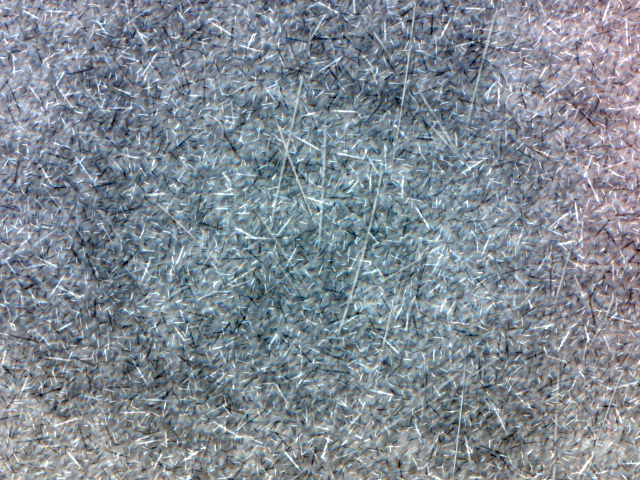
This texture is drawn by a Shadertoy shader. Its source:

```glsl
// Scratched metal under a microscope: a cool uneven sheen covered by fine
// speckle with colour fringes, short glinting flecks on jittered grids, and
// three families of long, slightly bent scratches.

#define GRAIN_FREQ 125.0
#define GRAIN_GAIN 0.50
#define FRINGE 0.30
#define BLOTCH_GAIN 0.32
#define FLECK_GAIN 0.36
#define SCRATCH_GAIN 0.85
#define SCRATCH_COUNT 54
#define SCRATCH_WIDTH 0.0024
#define GLINT_COOL vec3(0.80, 0.94, 0.97)
#define GLINT_WARM vec3(0.93, 0.88, 0.85)
#define GROOVE vec3(0.22, 0.25, 0.28)

float hash(vec2 p) {
    return fract(sin(dot(p, vec2(127.1, 311.7))) * 43758.5453);
}

float noise(vec2 p) {
    vec2 i = floor(p), f = fract(p);
    f = f * f * (3.0 - 2.0 * f);
    vec2 e = vec2(0.0, 1.0);
    return mix(mix(hash(i), hash(i + e.yx), f.x),
               mix(hash(i + e.xy), hash(i + e.yy), f.x), f.y);
}

float fbm(vec2 p) {
    float sum = 0.0, amp = 0.5;
    for (int i = 0; i < 4; i++) {
        sum += amp * noise(p);
        p = mat2(1.6, 1.2, -1.2, 1.6) * p + 7.3;
        amp *= 0.5;
    }
    return sum / 0.9375;
}

// Position along (x) and across (y) a stroke with the given direction
vec2 strokeSpace(vec2 p, float angle) {
    float c = cos(angle), s = sin(angle);
    return vec2(c * p.x + s * p.y, c * p.y - s * p.x);
}

// Soft line with fading ends
float stroke(vec2 q, float halfLength, float width) {
    float across = q.y / width;
    return exp(-across * across) * (1.0 - smoothstep(0.45, 1.0, abs(q.x) / halfLength));
}

// Signed short strokes, one in each jittered cell
vec3 flecks(vec2 p, float cells, float halfLength, float width, float seed) {
    vec2 q = p * cells + seed;
    vec2 home = floor(q);
    vec3 sum = vec3(0.0);
    for (int y = -1; y <= 1; y++)
    for (int x = -1; x <= 1; x++) {
        vec2 id = home + vec2(x, y);
        vec2 center = id + vec2(hash(id + 3.1), hash(id + 8.7));
        float angle = 0.95 + 3.0 * (hash(id + 14.3) - 0.5);
        float strength = hash(id + 21.9);
        float len = halfLength * mix(0.45, 1.0, hash(id + 5.6));
        float tone = strength > 0.38 ? strength * strength * 1.4 : -0.65;
        vec3 tint = mix(vec3(0.80, 1.0, 1.12), vec3(1.1, 1.0, 0.88), hash(id + 31.7));
        sum += tone * tint * stroke(strokeSpace(q - center, angle), len, width);
    }
    return sum;
}

// Broad lighting: lavender left, teal centre, pink right, pale lower corners
vec3 sheen(vec2 p) {
    vec3 col = mix(vec3(0.50, 0.51, 0.58), vec3(0.61, 0.51, 0.56), smoothstep(0.9, 1.4, p.x));
    col = mix(vec3(0.55, 0.545, 0.54), col, smoothstep(0.0, 0.6, p.y));
    vec2 d = (p - vec2(0.66, 0.50)) / vec2(0.56, 0.46);
    col = mix(col, vec3(0.40, 0.50, 0.53), 0.95 * exp(-dot(d, d) * 1.3));
    float edge = smoothstep(0.50, 0.95, length((p - vec2(0.68, 0.52)) * vec2(0.95, 1.1)));
    return col + 0.12 * edge;
}

// Long scratches: steep on the right, falling at upper left, rising in the middle
vec3 scratch(vec3 col, vec2 p) {
    for (int i = 0; i < SCRATCH_COUNT; i++) {
        vec2 id = vec2(float(i), 4.7);
        float a = hash(id), b = hash(id + 1.3), c = hash(id + 2.9), d = hash(id + 5.1);
        int family = i % 3;
        vec2 center = vec2(0.35 + 0.98 * sqrt(a), b);
        float angle = 1.36 + 0.34 * (c - 0.5), len = mix(0.08, 0.36, d * d);
        if (family == 1) {
            center = vec2(0.08 + 0.90 * a, 0.42 + 0.55 * b);
            angle = -0.98 + 0.5 * (c - 0.5);
            len = mix(0.06, 0.17, d);
        } else if (family == 2) {
            center = vec2(0.28 + 0.80 * a, 0.15 + 0.52 * b);
            angle = 0.58 + 0.6 * (c - 0.5);
            len = mix(0.06, 0.19, d);
        }
        vec2 q = strokeSpace(p - center, angle);
        q.y -= (hash(id + 7.7) - 0.5) * 0.5 * (q.x * q.x - 0.3 * len * len);
        float width = SCRATCH_WIDTH * mix(0.55, 1.25, hash(id + 9.2));
        float broken = smoothstep(0.12, 0.70, noise(vec2(q.x * 38.0, float(i) * 5.3)));
        float strength = SCRATCH_GAIN * mix(0.35, 1.0, hash(id + 11.4)) * mix(0.25, 1.0, broken);
        vec3 glint = mix(GLINT_COOL, GLINT_WARM, hash(id + 13.8));
        float redness = smoothstep(1.12, 1.28, center.x) * step(0.5, c);
        glint = mix(glint, vec3(0.72, 0.38, 0.38), redness);
        // Dark groove beside the bright burr
        float groove = stroke(q + vec2(0.0, 1.8 * width), len, width * 1.3);
        float burr = stroke(q, len, width);
        bool isDark = hash(id + 17.5) < 0.30;
        col = mix(col, GROOVE, groove * strength * (isDark ? 0.75 : 0.40));
        col = mix(col, glint, burr * strength * (isDark ? 0.12 : 1.0));
    }
    return col;
}

void mainImage(out vec4 fragColor, in vec2 fragCoord) {
    vec2 p = fragCoord / iResolution.y;
    vec3 col = sheen(p);

    // Cloudy dark and light patches
    col += BLOTCH_GAIN * (fbm(p * 7.0 + 2.4) - 0.5);
    col += 0.22 * (fbm(p * 26.0 + 9.1) - 0.5);

    // Speckle, shifted between channels for colour fringes
    vec2 g = strokeSpace(p, 0.6) * GRAIN_FREQ * vec2(0.85, 1.1);
    vec2 shift = FRINGE * vec2(0.8, 0.6);
    vec3 coarse = vec3(noise(g - shift), noise(g), noise(g + shift));
    vec2 h = g * 1.7 + 40.0;
    vec3 fine = vec3(noise(h - shift), noise(h), noise(h + shift));
    col += GRAIN_GAIN * (0.62 * coarse + 0.38 * fine - 0.5);

    // Short glints and nicks, from fine to coarse
    vec3 glints = 0.8 * flecks(p, 66.0, 0.75, 0.105, 3.0);
    glints += 0.8 * flecks(p, 44.0, 0.80, 0.070, 51.0);
    glints += flecks(p, 21.0, 0.85, 0.045, 97.0);
    col += FLECK_GAIN * glints;

    col = scratch(col, p);
    fragColor = vec4(clamp(col, 0.0, 1.0), 1.0);
}
```
